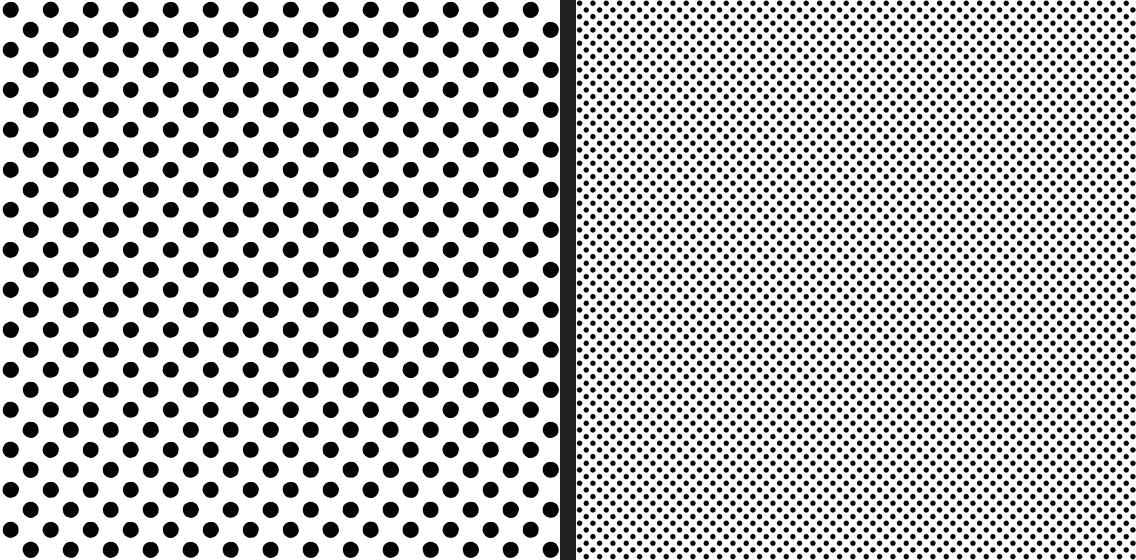
Left: one tile. Right: repeated 3 by 3.
Write a three.js fragment shader that draws this pattern.

```glsl
// Black polka dots on white: a square grid plus a copy shifted by half a cell.
// Each dot is a disc distance with a slightly rough rim; a grey disc under a
// shifted black one leaves a thin worn sliver. Grid and noise wrap at the edges.
#define CELLS 14.0                 // grid cells across and up
#define ORIGIN vec2(0.268, 0.755)  // first dot centre, in cells
#define RADIUS 0.199               // dot radius, in cells
#define SWELL 0.005                // slow change of radius over the canvas
#define ROUGHNESS 0.010            // rim wobble, in cells
#define ROUGH_SCALE 8.0            // noise cells per grid cell, whole number
#define SLIVER 0.020               // largest shift of the black disc
#define SOFTNESS 0.015             // half width of the smoothed rim
#define PAPER vec3(1.0)
#define INK vec3(0.006)
#define WORN_INK vec3(0.36)

varying vec2 vUv;

const float TAU = 6.2831853;

float hash(vec2 p) {
  vec3 q = fract(p.xyx * vec3(0.1031, 0.1030, 0.0973));
  q += dot(q, q.yzx + 33.33);
  return fract((q.x + q.y) * q.z);
}

// Unit gradient at a lattice point that repeats after the period
vec2 gradient(vec2 lattice, float period) {
  float angle = TAU * hash(mod(lattice, period));
  return vec2(cos(angle), sin(angle));
}

float gradientNoise(vec2 p, float period) {
  vec2 i = floor(p);
  vec2 f = p - i;
  vec2 u = f * f * f * (f * (f * 6.0 - 15.0) + 10.0);
  vec2 e = vec2(1.0, 0.0);
  float a = dot(gradient(i, period), f);
  float b = dot(gradient(i + e.xy, period), f - e.xy);
  float c = dot(gradient(i + e.yx, period), f - e.yx);
  float d = dot(gradient(i + e.xx, period), f - e.xx);
  return mix(mix(a, b, u.x), mix(c, d, u.x), u.y);
}

// Offset from the nearest dot centre of the two interleaved grids
vec2 nearestDot(vec2 p) {
  vec2 onGrid = fract(p + 0.5) - 0.5;
  vec2 between = fract(p) - 0.5;
  return dot(onGrid, onGrid) < dot(between, between) ? onGrid : between;
}

float disc(vec2 offset, float radius) {
  return 1.0 - smoothstep(-SOFTNESS, SOFTNESS, length(offset) - radius);
}

void main() {
  vec2 p = vUv * CELLS - ORIGIN;
  vec2 offset = nearestDot(p);

  // Doubled centre is a whole number, a stable id for each dot
  vec2 id = mod(floor((p - offset) * 2.0 + 0.5), 2.0 * CELLS);
  vec2 centre = (id * 0.5 + ORIGIN) / CELLS;

  // Slow wrapping wave, strongest toward the lower right
  vec2 wave = 0.5 + 0.5 * cos(TAU * (centre - vec2(0.75, 0.28)));
  float wear = wave.x * wave.y;

  // Rim shape
  float rough = gradientNoise(p * ROUGH_SCALE, CELLS * ROUGH_SCALE);
  float radius = RADIUS + SWELL * wear + ROUGHNESS * rough;

  // Black disc shifts up and left, by a different amount for each dot
  float angle = TAU * (0.42 + 0.3 * (hash(id + 7.0) - 0.5));
  float amount = SLIVER * wear * hash(id + 61.0);
  vec2 shift = amount * vec2(cos(angle), sin(angle));

  float base = disc(offset, radius);
  float top = min(base, disc(offset - shift, radius));
  vec3 dotColour = mix(WORN_INK, INK, top / max(base, 0.001));
  gl_FragColor = vec4(mix(PAPER, dotColour, base), 1.0);
}
```
